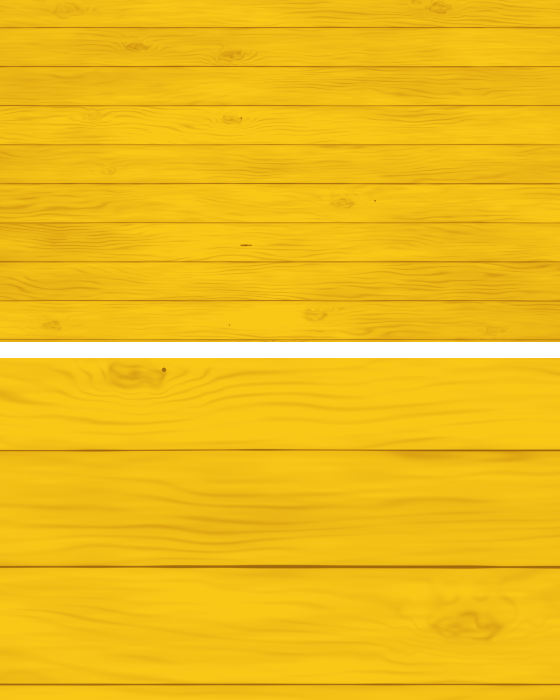
Top: the whole. Bottom: its middle third, enlarged.
A Shadertoy shader for this texture:

```glsl
// Yellow painted wooden boards, stacked horizontally with thin brown seams.
// Each board gets its own fine contour-line grain, bent around hashed knots,
// plus stretched fibres, broad soft blotches and a few small dark pits.

const float PITCH = 0.1141;       // board height, canvas height = 1
const float FIRST_SEAM = 0.0064;  // height of the lowest seam
const float KNOT_CELL = 0.547;    // horizontal spacing of knot slots

const vec3 PAINT_LIGHT = vec3(0.975, 0.785, 0.09);
const vec3 PAINT_DARK = vec3(0.78, 0.53, 0.06);
const vec3 SEAM_BROWN = vec3(0.56, 0.34, 0.04);

float hash(vec2 p) {
    return fract(sin(dot(p, vec2(127.1, 311.7))) * 43758.5);
}

float noise(vec2 p) {
    vec2 i = floor(p), f = fract(p);
    f = f * f * (3.0 - 2.0 * f);
    float low = mix(hash(i), hash(i + vec2(1, 0)), f.x);
    float high = mix(hash(i + vec2(0, 1)), hash(i + vec2(1, 1)), f.x);
    return mix(low, high, f.y);
}

float fbm(vec2 p) {
    float sum = 0.0, amp = 0.53;
    for (int i = 0; i < 4; i++) {
        sum += amp * noise(p);
        p = p * 2.03 + 17.3;
        amp *= 0.5;
    }
    return sum;
}

// x: bend added to the grain field, y: darkness of the knots
vec2 knots(vec2 p, float board) {
    vec2 result = vec2(0.0);
    for (int i = 0; i < 3; i++) {
        vec2 seed = vec2(float(i) + 3.0, board + 1.0);
        float strength = smoothstep(0.35, 0.95, hash(seed + 40.0));
        vec2 center = vec2((float(i) + 0.15 + 0.7 * hash(seed)) * KNOT_CELL,
                           (hash(seed + 9.0) - 0.5) * PITCH * 0.75);
        float size = mix(0.55, 1.1, hash(seed + 21.0));
        vec2 d = (p - center) / (vec2(0.042, 0.02) * size);
        d += 0.8 * (vec2(noise(p * 70.0), noise(p * 70.0 + 31.0)) - 0.5);
        float r = length(d);
        float rim = exp(-pow((r - 0.85) * 6.0, 2.0)) * noise(p * 80.0 + 50.0);
        float core = exp(-r * r * 2.0) * noise(p * vec2(90.0, 220.0));
        float halo = exp(-r * r * 0.3);
        result.x += strength * 3.5 * halo;
        result.y += strength * (0.4 * rim + 0.5 * core + 0.08 * halo);
    }
    return result;
}

// Thin dark contour lines of a warped height field
float grainLines(vec2 p, float board, float bend) {
    float warp = fbm(vec2(p.x * 2.2, p.y * 9.0) + board * 13.7);
    float field = p.y * 75.0 + warp * 8.0 + bend;
    float fade = 1.0 - smoothstep(0.3, 0.75, fwidth(field));
    float line = pow(0.5 + 0.5 * sin(6.2832 * field), 3.0);
    float broken = smoothstep(0.25, 0.7, noise(vec2(p.x * 11.0, p.y * 90.0) + board * 3.3));
    return mix(0.31, line, fade) * mix(0.3, 1.3, broken);
}

// Small nail holes and short gouges on some boards
float pits(vec2 p, float board, float aa) {
    float mask = 0.0;
    for (int i = 0; i < 3; i++) {
        vec2 seed = vec2(float(i) * 5.0 + 2.0, board + 60.0);
        float present = step(0.84, hash(seed));
        vec2 center = vec2(0.3 + hash(seed + 5.0), (hash(seed + 8.0) - 0.5) * PITCH * 0.7);
        float halfLength = 0.014 * step(0.5, hash(seed + 11.0));
        vec2 d = p - center;
        d.x -= clamp(d.x, -halfLength, halfLength);
        float radius = 0.003 * mix(0.4, 1.0, noise(p * 110.0));
        mask = max(mask, present * (1.0 - smoothstep(-aa, aa, length(d) - radius)));
    }
    return mask;
}

// x: seam line coverage, y: soft shading beside it
vec2 seam(float x, float rowPos, float aa) {
    float id = floor(rowPos + 0.5);
    float wobble = (noise(vec2(x * 5.0, id * 5.0)) - 0.5) * 0.0012;
    float d = abs((rowPos - id) * PITCH + wobble);
    float halfWidth = mix(0.0007, 0.0014, hash(vec2(id, 77.0)));
    halfWidth *= mix(0.6, 1.3, noise(vec2(x * 25.0, id * 9.0)));
    return vec2(1.0 - smoothstep(-aa, aa, d - halfWidth), exp(-d / 0.004));
}

void mainImage(out vec4 fragColor, in vec2 fragCoord) {
    vec2 p = fragCoord / iResolution.y;
    float aa = 0.8 / iResolution.y;
    float rowPos = (p.y - FIRST_SEAM) / PITCH;
    float board = floor(rowPos);
    vec2 q = vec2(p.x, (fract(rowPos) - 0.5) * PITCH);

    // Wood tone: 0 is dark paint, 1 is light paint
    vec2 knot = knots(q, board);
    float lines = grainLines(q, board, knot.x);
    float patchy = smoothstep(0.3, 0.75, fbm(vec2(q.x * 3.5, q.y * 18.0) + board * 7.1));
    float fibre = noise(vec2(q.x * 22.0, q.y * 230.0) + board * 19.0);
    float streak = noise(vec2(q.x * 5.0, q.y * 60.0) + board * 29.0);
    float broad = fbm(vec2(q.x * 2.5, q.y * 10.0) + board * 4.3 + 60.0);
    float tone = 0.93 + 0.08 * (hash(vec2(board, 5.0)) - 0.5);
    tone -= lines * mix(0.05, 0.27, patchy);
    tone += 0.13 * (fibre - 0.5) + 0.16 * (streak - 0.5);
    tone += 0.42 * (broad - 0.5) - 0.1 * (patchy - 0.5);
    tone -= knot.y;

    // Slightly darker toward the canvas borders
    vec2 fromCenter = fragCoord / iResolution.xy - 0.5;
    tone -= 0.35 * dot(fromCenter, fromCenter);

    // Seams and pits over the paint
    vec2 gap = seam(p.x, rowPos, aa);
    tone -= 0.2 * gap.y;
    vec3 color = mix(PAINT_DARK, PAINT_LIGHT, clamp(tone, -0.2, 1.0));
    color = mix(color, SEAM_BROWN, max(gap.x * 0.8, pits(q, board, aa) * 0.8));
    fragColor = vec4(color, 1.0);
}
```
